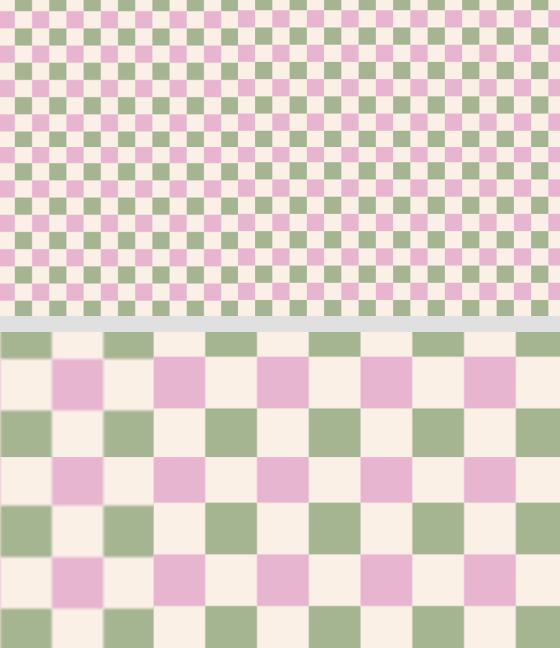
Top: the whole. Bottom: its middle third, enlarged.
A WebGL 1 fragment shader for this pattern:

```glsl
precision highp float;

uniform vec2 u_resolution;

// Coverage of the even cells along each axis, with softened borders
vec2 evenCells(vec2 cell, vec2 softness) {
  vec2 fromCentre = abs(mod(cell + 0.5, 2.0) - 1.0);
  return 1.0 - smoothstep(0.5 - softness, 0.5 + softness, fromCentre);
}

// Green on even columns and rows, pink on odd ones, cream elsewhere
vec3 checker(vec2 p, vec2 origin, vec2 pitch, float blur) {
  vec2 even = evenCells((p - origin) / pitch, blur / pitch);
  vec2 odd = 1.0 - even;
  vec3 colour = vec3(0.98, 0.94, 0.90);
  colour = mix(colour, vec3(0.65, 0.71, 0.57), even.x * even.y);
  return mix(colour, vec3(0.91, 0.71, 0.82), odd.x * odd.y);
}

void main() {
  // Canvas heights, measured from the top left corner
  vec2 p = vec2(gl_FragCoord.x, u_resolution.y - gl_FragCoord.y) / u_resolution.y;
  float pixel = 1.0 / u_resolution.y;

  // Slightly misaligned sheets meet at one vertical and one horizontal seam
  vec2 seam = smoothstep(-0.6 * pixel, 0.6 * pixel, p - vec2(0.7525, 0.4653));

  // The left sheets sit lower and have softer borders
  vec2 leftPitch = vec2(0.0544);
  float leftBlur = max(0.0028, 0.7 * pixel);
  vec3 left = mix(
    checker(p, vec2(0.0470, 0.0898), leftPitch, leftBlur),
    checker(p, vec2(0.0470, 0.5164), leftPitch, leftBlur), seam.y);

  vec2 rightPitch = vec2(0.0546, 0.0545);
  float rightBlur = max(0.0012, 0.7 * pixel);
  vec3 right = mix(
    checker(p, vec2(0.8072, 0.0869), rightPitch, rightBlur),
    checker(p, vec2(0.8072, 0.5134), rightPitch, rightBlur), seam.y);

  gl_FragColor = vec4(mix(left, right, seam.x), 1.0);
}
```
